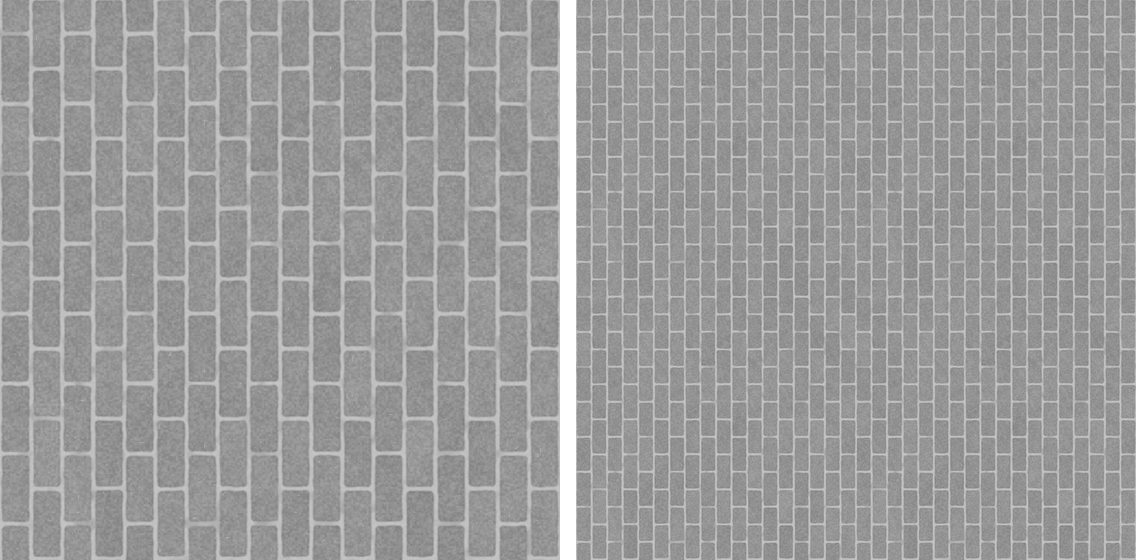
Left, the tile; right, the same tile 2 across and 2 down.
Reproduce this texture procedurally as a WebGL 1 fragment shader.

```glsl
precision highp float;
// Grey paving of upright bricks in half-offset columns with pale rounded joints.
uniform vec2 u_resolution;

float hash(vec2 p) {
  return fract(sin(dot(p, vec2(12.9898, 78.233))) * 43758.5453);
}

// Value noise that wraps after a whole number of cells
float noise(vec2 uv, float cells) {
  vec2 p = uv * cells;
  vec2 i = floor(p);
  vec2 f = fract(p);
  f = f * f * (3.0 - 2.0 * f);
  vec2 a = mod(i, cells);
  vec2 b = mod(i + 1.0, cells);
  return mix(mix(hash(a), hash(vec2(b.x, a.y)), f.x),
             mix(hash(vec2(a.x, b.y)), hash(b), f.x), f.y);
}

float roundedBox(vec2 p, vec2 halfSize, float radius) {
  vec2 q = abs(p) - halfSize + radius;
  return length(max(q, 0.0)) + min(max(q.x, q.y), 0.0) - radius;
}

void main() {
  vec2 uv = gl_FragCoord.xy / u_resolution;
  float pixel = 1.0 / min(u_resolution.x, u_resolution.y);

  // Slightly uneven brick edges
  vec2 wobble = vec2(noise(uv, 72.0), noise(uv + 0.37, 72.0)) - 0.5;

  // 18 columns by 8 bricks, every other column shifted by half a brick
  vec2 grid = vec2(18.0, 8.0);
  vec2 p = (uv + 0.0018 * wobble) * grid;
  float column = floor(p.x);
  p.y += 0.5 * mod(column + 1.0, 2.0) - 0.02;
  vec2 brick = mod(floor(p), grid);

  // Each brick differs a little in place and size
  vec2 jitter = vec2(hash(brick + 3.1), hash(brick + 7.7)) - 0.5;
  vec2 local = (fract(p) - 0.5) / grid + 0.0009 * jitter;
  vec2 halfSize = 0.5 / grid - 0.0031 - 0.0006 * hash(brick + 11.3);
  float d = roundedBox(local, halfSize, 0.0065);
  float joint = smoothstep(-0.0015 - 0.5 * pixel, 0.0014 + 0.5 * pixel, d);

  // Brick face: own tone, soft blotches, fine grain and sparse light specks
  float grain = noise(uv, 256.0) - 0.5;
  float fine = noise(uv + 0.21, 360.0) - 0.5;
  float face = 0.578 + 0.03 * (hash(brick + 19.9) - 0.5);
  face += 0.025 * (noise(uv, 30.0) - 0.5) + 0.075 * grain + 0.05 * fine;
  face += 0.08 * smoothstep(0.9, 1.0, noise(uv + 0.53, 200.0));
  face -= 0.018 * smoothstep(-0.006, -0.002, d);

  // Joint: pale mortar with worn, fainter stretches
  float mortar = 0.755 + 0.035 * grain;
  mortar -= 0.09 * smoothstep(0.6, 1.0, noise(uv + 0.71, 40.0));

  gl_FragColor = vec4(vec3(mix(face, mortar, joint)), 1.0);
}
```
